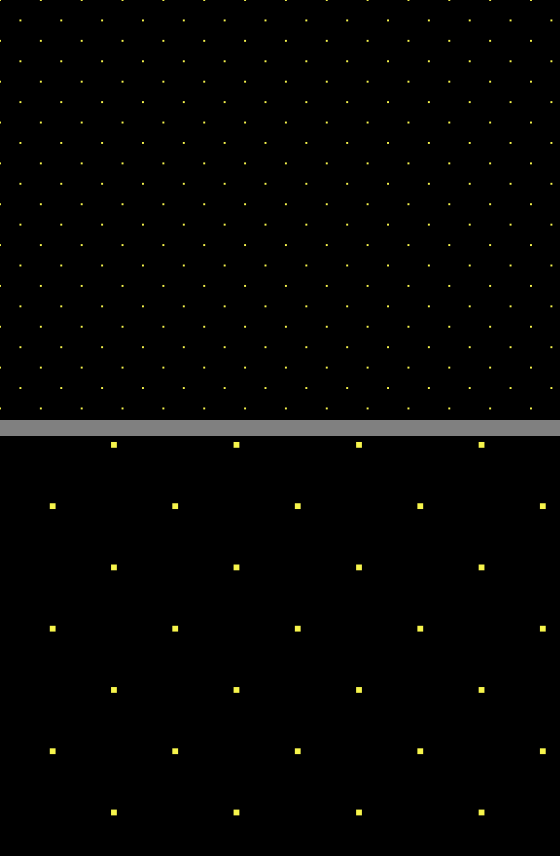
Top: the whole. Bottom: its middle third, enlarged.
This pattern is drawn by a WebGL 1 fragment shader. Its source:

```glsl
precision highp float;

// Small yellow square dots on black, in a staggered lattice hung from the
// upper left corner. Two square grids, the second moved by half a cell both
// ways, are folded with mod; each dot is smoothed by its pixel coverage.

uniform vec2 u_resolution;

#define CELL 0.09725           // grid period, in canvas heights
#define DOT_HALF_SIZE 0.0023   // half the side of a dot, in canvas heights
#define DOT_COLOR vec3(0.97, 0.96, 0.30)
#define GROUND_COLOR vec3(0.0)

// Share of the pixel covered by the nearest square dot of one grid.
float dotGrid(vec2 p, float pixel) {
  vec2 fromDot = abs(mod(p + 0.5 * CELL, CELL) - 0.5 * CELL);
  vec2 overlap = min(fromDot + 0.5 * pixel, vec2(DOT_HALF_SIZE))
               - max(fromDot - 0.5 * pixel, vec2(-DOT_HALF_SIZE));
  vec2 coverage = clamp(overlap / pixel, 0.0, 1.0);
  return coverage.x * coverage.y;
}

void main() {
  // Canvas heights, measured right and down from the upper left corner.
  float pixel = 1.0 / u_resolution.y;
  vec2 p = vec2(gl_FragCoord.x, u_resolution.y - gl_FragCoord.y) * pixel;

  // The grid and its half-cell shifted twin form the stagger.
  float dots = max(dotGrid(p, pixel), dotGrid(p + 0.5 * CELL, pixel));

  gl_FragColor = vec4(mix(GROUND_COLOR, DOT_COLOR, dots), 1.0);
}
```
